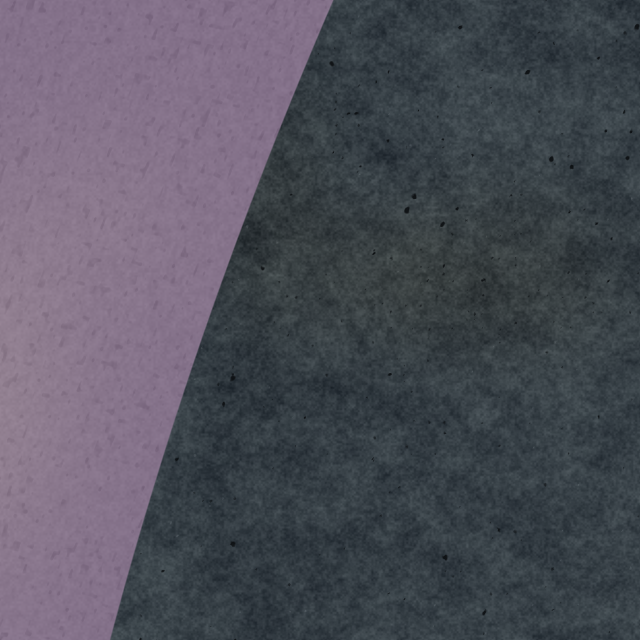
A three.js fragment shader for this background:

```glsl
varying vec2 vUv;

const vec3 SLATE_DARK = vec3(0.135, 0.165, 0.195);
const vec3 SLATE_LIGHT = vec3(0.285, 0.325, 0.345);
const vec3 WARM_SHIFT = vec3(0.010, 0.000, -0.022);
const vec3 PORE_COLOR = vec3(0.045, 0.055, 0.065);
const vec3 MAUVE_SHADE = vec3(0.516, 0.443, 0.540);
const vec3 MAUVE_GLOW = vec3(0.595, 0.528, 0.580);
const vec3 EDGE_CURVE = vec3(0.172, 0.265, 0.084);
const float EDGE_SOFTNESS = 0.0016;
const float SLATE_GRAIN = 0.115;
const float MAUVE_GRAIN = 0.055;

float hash(vec2 p) {
  vec3 q = fract(vec3(p.xyx) * 0.1031);
  q += dot(q, q.yzx + 33.33);
  return fract((q.x + q.y) * q.z);
}

float noise(vec2 p) {
  vec2 cell = floor(p);
  vec2 f = fract(p);
  f = f * f * (3.0 - 2.0 * f);
  float low = mix(hash(cell), hash(cell + vec2(1.0, 0.0)), f.x);
  float high = mix(hash(cell + vec2(0.0, 1.0)), hash(cell + vec2(1.0)), f.x);
  return mix(low, high, f.y);
}

float fbm(vec2 p) {
  float sum = 0.0;
  float weight = 0.5;
  for (int i = 0; i < 5; i++) {
    sum += weight * noise(p);
    p = mat2(1.6, 1.2, -1.2, 1.6) * p + 17.3;
    weight *= 0.55;
  }
  return sum / 1.055;
}

float blob(vec2 p, vec2 center, vec2 size) {
  vec2 d = (p - center) / size;
  return exp(-dot(d, d));
}

// One slanted ragged pit per occupied cell, kept inside the cell
float pores(vec2 p, float scale, float density, float seed) {
  vec2 cell = floor(p * scale);
  vec2 id = cell + seed;
  vec2 center = 0.3 + 0.4 * vec2(hash(id + 3.1), hash(id + 8.7));
  vec2 d = fract(p * scale) - center;
  float angle = 0.4 + 1.2 * hash(id + 21.0);
  d = mat2(cos(angle), -sin(angle), sin(angle), cos(angle)) * d;
  d.y *= 1.0 + 0.8 * hash(id + 5.0);
  d += 0.14 * (noise(p * scale * 6.0) - 0.5);
  float radius = mix(0.07, 0.19, pow(hash(id + 13.0), 2.0));
  float present = step(hash(id + 31.0), density);
  float soft = 0.0018 * scale;
  return present * (1.0 - smoothstep(radius - soft, radius + soft, length(d)));
}

vec3 slate(vec2 p) {
  // Cloudy mottling, from broad to fine
  float clouds = fbm(p * 5.0 + 4.0);
  float mottle = fbm(p * vec2(20.0, 25.0) + 31.0);
  float grit = fbm(p * vec2(62.0, 74.0) + 11.0);
  float tone = 0.50 + 0.50 * (clouds - 0.5) + 0.75 * (mottle - 0.5);
  tone += 0.60 * (grit - 0.5);
  tone += 0.12 * blob(p, vec2(0.74, 0.75), vec2(0.10, 0.08));
  tone += 0.12 * blob(p, vec2(0.47, 0.54), vec2(0.08, 0.06));
  tone -= 0.14 * blob(p, vec2(0.47, 0.39), vec2(0.10, 0.05));
  tone -= 0.16 * blob(p, vec2(0.85, 0.22), vec2(0.09, 0.05));
  tone -= 0.10 * blob(p, vec2(0.38, 0.60), vec2(0.06, 0.12));
  vec3 color = mix(SLATE_DARK, SLATE_LIGHT, clamp(tone, 0.0, 1.0));

  // Warm mineral cast
  float warmth = blob(p, vec2(0.72, 0.57), vec2(0.24, 0.12));
  warmth += 0.7 * blob(p, vec2(0.42, 0.68), vec2(0.10, 0.20));
  color += WARM_SHIFT * warmth * (0.4 + 1.2 * clouds);

  // Fine grain
  float grain = 0.5 * noise(p * 170.0) + 0.5 * noise(p * 330.0 + 9.0) - 0.5;
  color += SLATE_GRAIN * grain;

  // Pits gather toward the upper right, with a band of tiny ones
  float gather = smoothstep(0.35, 0.70, p.y);
  float cluster = blob(p, vec2(0.72, 0.53), vec2(0.19, 0.07));
  float pits = pores(p, 26.0, 0.006 + 0.045 * gather, 7.0);
  pits = max(pits, pores(p + 0.013, 46.0, 0.012 + 0.035 * gather, 53.0));
  pits = max(pits, 0.7 * pores(p + 0.007, 82.0, 0.03 + 0.16 * cluster, 91.0));
  color = mix(color, PORE_COLOR, 0.9 * pits);
  float flecks = pores(p + 0.021, 85.0, 0.012, 133.0);
  return color + 0.09 * flecks;
}

vec3 mauve(vec2 p) {
  // Broad sheen from the left side
  float sheen = 0.72 * blob(p, vec2(-0.04, 0.38), vec2(0.17, 0.30));
  sheen += 0.25 * blob(p, vec2(0.16, 0.64), vec2(0.20, 0.20));
  sheen += 0.12 * (fbm(p * 6.0 + 60.0) - 0.5);
  vec3 color = mix(MAUVE_SHADE, MAUVE_GLOW, clamp(sheen, 0.0, 1.0));

  // Pebbled finish with sparse dark specks
  vec2 slanted = vec2(p.x - 0.35 * p.y, p.y + 0.25 * p.x);
  float grain = 0.5 * noise(slanted * vec2(150.0, 105.0)) + 0.5 * noise(p * 290.0) - 0.5;
  float specks = smoothstep(0.72, 0.95, noise(slanted * vec2(135.0, 95.0) + 70.0));
  return color + MAUVE_GRAIN * grain - 0.04 * specks;
}

void main() {
  // Gently bowed diagonal boundary
  float edgeX = EDGE_CURVE.x + vUv.y * (EDGE_CURVE.y + EDGE_CURVE.z * vUv.y);
  float side = (vUv.x - edgeX) * 0.95;
  float stone = smoothstep(-EDGE_SOFTNESS, EDGE_SOFTNESS, side);
  gl_FragColor = vec4(mix(mauve(vUv), slate(vUv), stone), 1.0);
}
```
